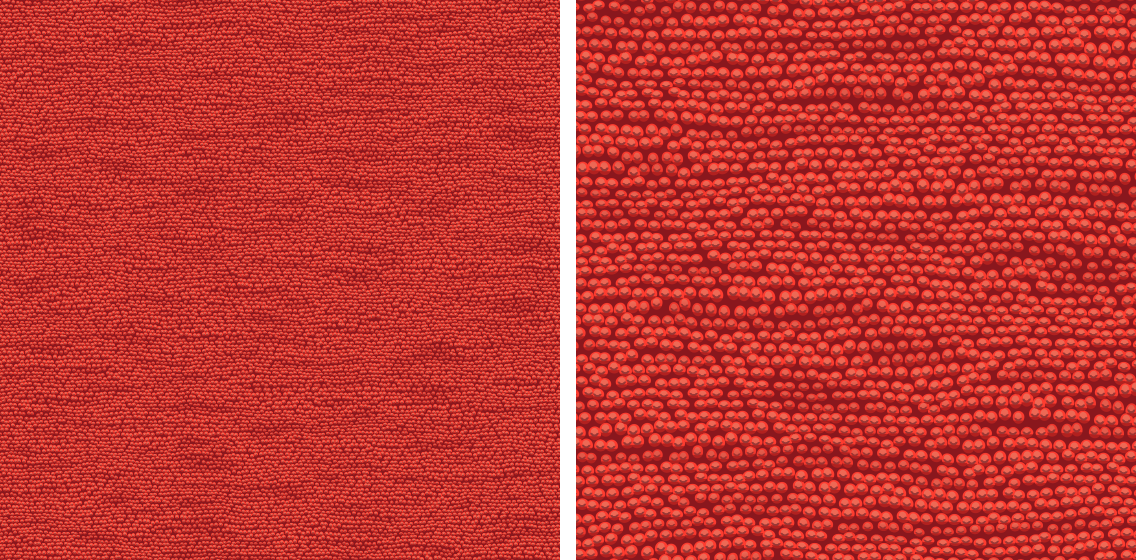
Left: the whole. Right: its middle third, enlarged.
This texture is drawn by a Shadertoy shader. Its source:

```glsl
// A cloth of tiny red beads in wavering, staggered rows with thin horizontal creases.
// Each sample finds its nearest jittered bead and shades cap, crescent and rim;
// stretched gradient noise bends the rows and shrinks the beads along the creases.

#define BEAD_GRID vec2(128.0, 140.0)
#define BEAD_RADIUS 0.56
#define BEAD_JITTER 0.38
#define ROW_SWAY 1.0
#define CREASE_SCALE vec2(7.0, 72.0)
#define CREASE_SHRINK 0.09
#define GAP_COLOR vec3(0.54, 0.09, 0.115)
#define DEEP_COLOR vec3(0.70, 0.13, 0.12)
#define BODY_COLOR vec3(1.00, 0.235, 0.185)
#define CAP_COLOR vec3(0.93, 0.41, 0.335)
#define MARK_COLOR vec3(0.60, 0.22, 0.21)
#define SAMPLES 2

vec2 hash2(vec2 p) {
    vec3 q = fract(p.xyx * vec3(0.1031, 0.1030, 0.0973));
    q += dot(q, q.yzx + 33.33);
    return fract((q.xx + q.yz) * q.zy);
}

float cornerSlope(vec2 cell, vec2 offset) {
    float angle = 6.2832 * hash2(cell + 71.0).x;
    return dot(vec2(cos(angle), sin(angle)), offset);
}

float gradientNoise(vec2 p) {
    vec2 i = floor(p), f = p - i;
    vec2 u = f * f * f * (f * (f * 6.0 - 15.0) + 10.0);
    vec2 e = vec2(1.0, 0.0);
    float low = mix(cornerSlope(i, f), cornerSlope(i + e, f - e), u.x);
    float high = mix(cornerSlope(i + e.yx, f - e.yx), cornerSlope(i + 1.0, f - 1.0), u.x);
    return mix(low, high, u.y);
}

// Vector from the nearest bead centre to p, in grid units
vec2 nearestBead(vec2 p) {
    vec2 nearest = vec2(9.0);
    for (int j = -1; j <= 1; j++) {
        float row = floor(p.y) + float(j);
        float stagger = 0.5 * mod(row, 2.0);
        for (int i = -1; i <= 1; i++) {
            vec2 cell = vec2(floor(p.x - stagger) + float(i), row);
            vec2 jitter = BEAD_JITTER * (hash2(cell + 300.0) - 0.5);
            vec2 toPoint = p - cell - vec2(stagger, 0.0) - 0.5 - jitter;
            if (dot(toPoint, toPoint) < dot(nearest, nearest)) nearest = toPoint;
        }
    }
    return nearest;
}

vec3 beadColor(vec2 q, float crease) {
    // Bright body with a shaded underside
    vec3 color = mix(BODY_COLOR, DEEP_COLOR, smoothstep(0.30, 0.42, -q.y));

    // Pale cap and the greyish crescent below it
    float capDistance = length(q - vec2(-0.05, 0.18));
    color = mix(color, CAP_COLOR, 1.0 - smoothstep(0.46, 0.54, capDistance));
    float crescent = 1.0 - smoothstep(0.11, 0.17, abs(capDistance - 0.47));
    crescent *= smoothstep(0.1, 0.0, q.y);
    color = mix(color, MARK_COLOR, crescent);

    // Faint crease shadow, then a crisp rim against the gap
    color = mix(color, DEEP_COLOR, 0.22 * crease);
    return mix(color, GAP_COLOR, smoothstep(0.82, 0.92, length(q)));
}

vec3 clothColor(vec2 uv) {
    vec2 p = uv * BEAD_GRID;
    p.y += ROW_SWAY * gradientNoise(uv * vec2(8.0, 17.0));
    p.y += 0.4 * ROW_SWAY * gradientNoise(uv * vec2(22.0, 38.0) + 50.0);

    // Long creases broken up by a finer layer
    vec2 bent = p / BEAD_GRID;
    float folds = gradientNoise(bent * CREASE_SCALE + 11.0);
    folds += 0.6 * gradientNoise(bent * CREASE_SCALE * vec2(2.3, 1.4) + 90.0);
    float crease = smoothstep(0.0, 0.45, folds);

    float radius = BEAD_RADIUS - CREASE_SHRINK * crease;
    return beadColor(nearestBead(p) / radius, crease);
}

void mainImage(out vec4 fragColor, in vec2 fragCoord) {
    // Average a small grid of samples to smooth the edges
    vec3 sum = vec3(0.0);
    for (int j = 0; j < SAMPLES; j++) {
        for (int i = 0; i < SAMPLES; i++) {
            vec2 offset = (vec2(i, j) + 0.5) / float(SAMPLES) - 0.5;
            sum += clothColor((fragCoord + offset) / iResolution.y);
        }
    }
    fragColor = vec4(sum / float(SAMPLES * SAMPLES), 1.0);
}
```
